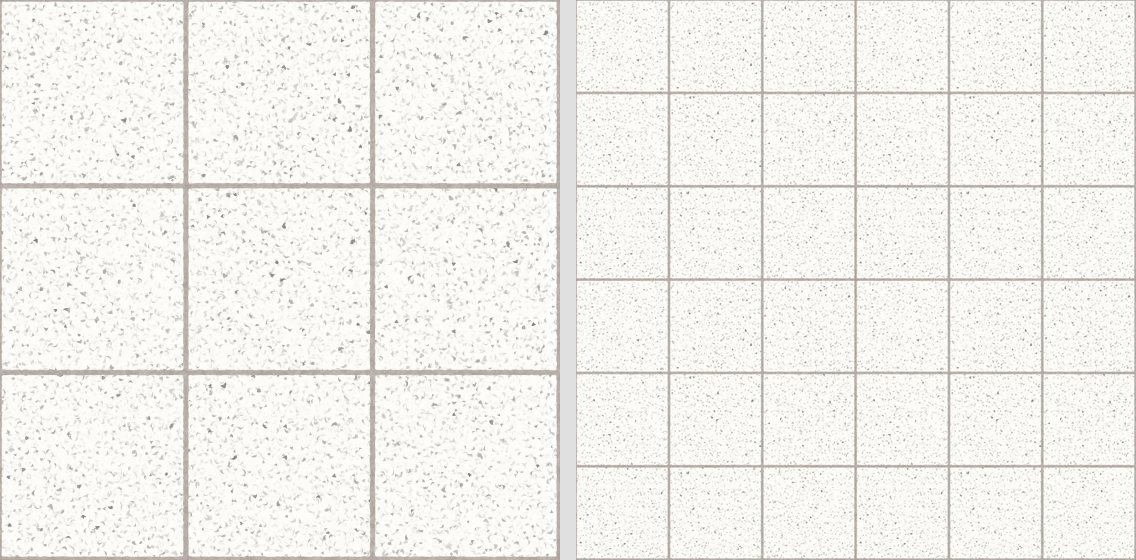
Left, the tile; right, the same tile 2 across and 2 down.
Write a Shadertoy shader that draws this texture.

```glsl
// Three by three white speckled terrazzo tiles with thin taupe grout.

float hash(vec2 p) {
    return fract(sin(dot(p, vec2(127.1, 311.7))) * 43758.5453);
}

// Value noise that wraps after "cells" cells.
float wrapNoise(vec2 uv, float cells) {
    vec2 p = uv * cells;
    vec2 i = floor(p);
    vec2 f = fract(p);
    f = f * f * (3.0 - 2.0 * f);
    float a = hash(mod(i, cells));
    float b = hash(mod(i + vec2(1, 0), cells));
    float c = hash(mod(i + vec2(0, 1), cells));
    float d = hash(mod(i + vec2(1, 1), cells));
    return mix(mix(a, b, f.x), mix(c, d, f.x), f.y);
}

// One jittered stone chip per cell; returns the strongest tint from 0 to 1.
// halfSize is the largest half length and half width of a chip.
float chips(vec2 uv, float cells, vec2 halfSize, float density, float seed) {
    float soft = max(0.0008, 0.7 / iResolution.y);
    float tint = 0.0;
    for (int y = -1; y <= 1; y++)
    for (int x = -1; x <= 1; x++) {
        vec2 cell = floor(uv * cells) + vec2(x, y);
        vec2 id = mod(cell, cells) + seed;
        if (hash(id + 0.37) > density) continue;
        vec2 jitter = vec2(hash(id + 1.13), hash(id + 2.71));
        vec2 p = uv - (cell + jitter) / cells;

        // Turn the chip and give it an uneven outline.
        float angle = 6.2832 * hash(id + 3.19);
        float c = cos(angle), s = sin(angle);
        p = mat2(c, -s, s, c) * p;
        vec2 size = halfSize * mix(vec2(0.45), vec2(1.0), vec2(hash(id + 4.57), hash(id + 5.83)));
        p.y += 0.35 * p.x * p.x / size.x;
        float bump = 1.0 + 0.18 * sin(3.0 * atan(p.y, p.x) + 9.0 * jitter.x);
        float d = (length(p / size) - bump) * size.y;

        float shade = hash(id + 6.41);
        tint = max(tint, smoothstep(soft, -soft, d) * mix(0.3, 1.0, shade * shade));
    }
    return tint;
}

void mainImage(out vec4 fragColor, in vec2 fragCoord) {
    vec2 uv = fragCoord / iResolution.xy;

    // Tile face: off-white with faint mottling and three sizes of chips.
    vec3 face = vec3(0.996, 0.994, 0.982) - 0.014 * wrapNoise(uv, 150.0);
    face = mix(face, vec3(0.84, 0.83, 0.81), 0.6 * chips(uv, 108.0, vec2(0.0044, 0.0024), 0.7, 11.0));
    face = mix(face, vec3(0.61, 0.59, 0.57), 0.85 * chips(uv, 72.0, vec2(0.0048, 0.0024), 0.75, 223.0));
    face = mix(face, vec3(0.46, 0.45, 0.44), 0.9 * chips(uv, 36.0, vec2(0.0058, 0.0035), 0.4, 431.0));

    // Grout: grainy taupe.
    float grain = 0.6 * wrapNoise(uv, 256.0) + 0.4 * wrapNoise(uv, 96.0);
    vec3 grout = vec3(0.72, 0.685, 0.66) + 0.12 * (grain - 0.5);

    // Signed distance to a tile with small round corners and a worn rim.
    vec2 q = abs(fract((uv + vec2(0.0014, -0.0015)) * 3.0) - 0.5) / 3.0;
    vec2 corner = q - (0.5 / 3.0 - 0.0046 - 0.003);
    float d = length(max(corner, 0.0)) + min(max(corner.x, corner.y), 0.0) - 0.003;
    d += 0.0014 * (wrapNoise(uv, 180.0) - 0.5);

    float edge = max(0.0011, 0.8 / iResolution.y);
    vec3 color = mix(face, grout, smoothstep(-edge, edge, d));
    fragColor = vec4(color, 1.0);
}
```
